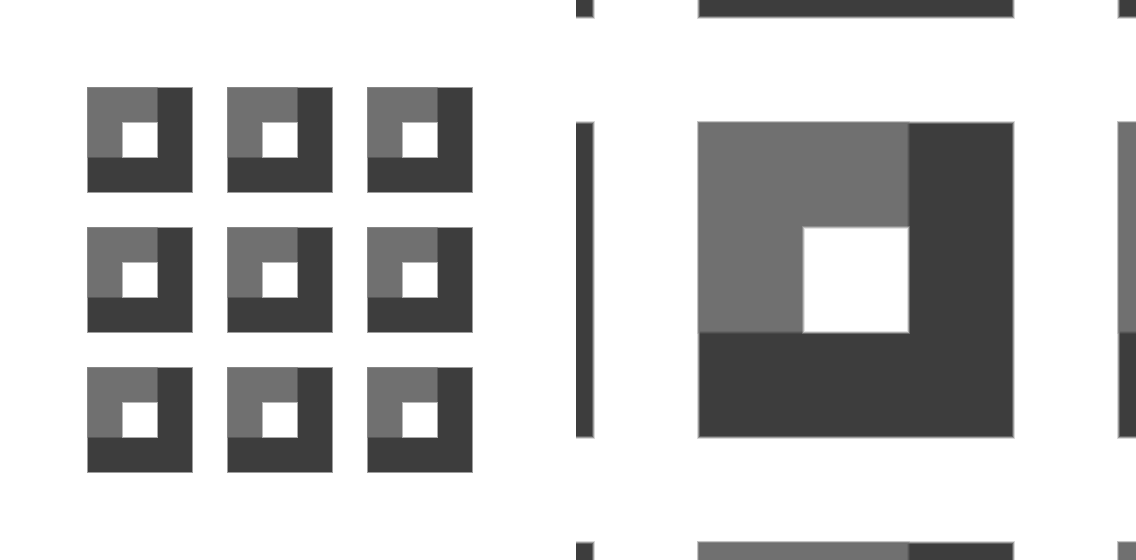
Left, the full canvas; right, a detail of the centre.
Write a three.js fragment shader that draws this pattern.

```glsl
varying vec2 vUv;

const float UNITS = 16.0;          // band widths across the canvas
const float PITCH = 4.0;           // units from one square to the next
const float REPEATS = 3.0;         // squares across and down
const float SOFTNESS = 1.0 / 512.0;

const vec3 PAPER = vec3(1.0);
const vec3 SHADE = vec3(0.24);
const vec3 LIGHT = vec3(0.44);

// Coverage of an axis-aligned box with a soft edge
float boxMask(vec2 p, vec2 low, vec2 high, float softness) {
  vec2 outside = max(low - p, p - high);
  return clamp(0.5 - max(outside.x, outside.y) / softness, 0.0, 1.0);
}

// One square: dark base, lighter upper-left block, open centre
vec3 bevelSquare(vec2 p, vec3 paper, vec3 shade, vec3 light, float softness) {
  vec3 color = mix(paper, shade, boxMask(p, vec2(0.0), vec2(3.0), softness));
  color = mix(color, light, boxMask(p, vec2(0.0, 1.0), vec2(2.0, 3.0), softness));
  return mix(color, paper, boxMask(p, vec2(1.0), vec2(2.0), softness));
}

void main() {
  // Centre the block of cells, leaving a plain border that wraps cleanly
  float extent = REPEATS * PITCH;
  vec2 grid = fract(vUv) * UNITS - 0.5 * (UNITS - extent);
  float softness = SOFTNESS * UNITS;

  // Each square sits in the middle of its cell
  vec2 local = mod(grid, PITCH) - 0.5 * (PITCH - 3.0);
  vec3 squares = bevelSquare(local, PAPER, SHADE, LIGHT, softness);

  float inside = boxMask(grid, vec2(0.0), vec2(extent), softness);
  gl_FragColor = vec4(mix(PAPER, squares, inside), 1.0);
}
```
